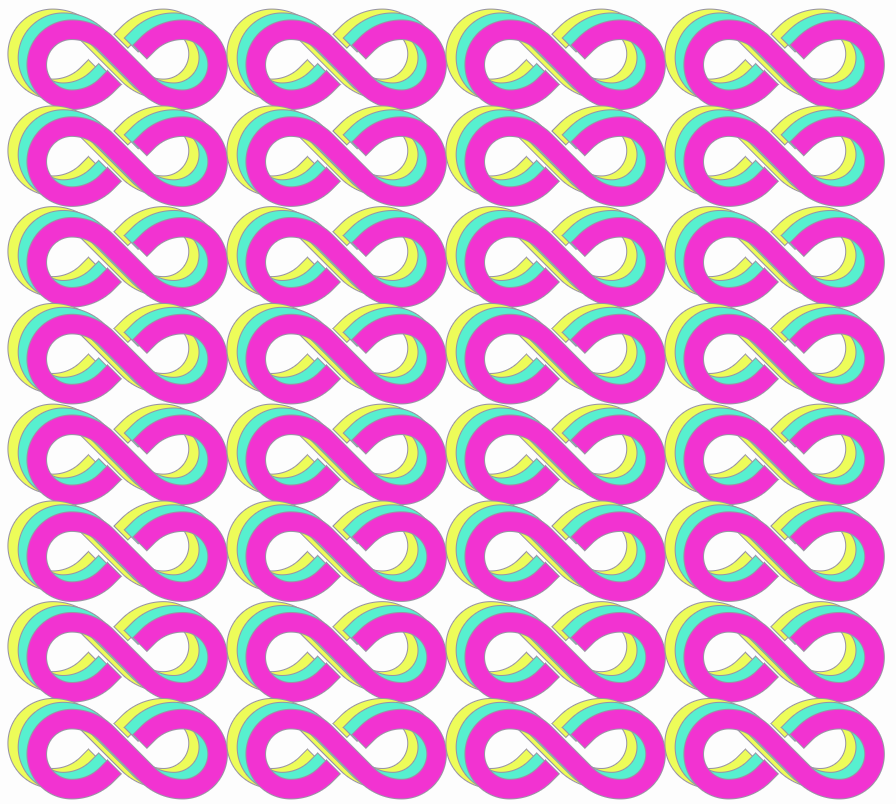
This pattern is drawn by a Shadertoy shader. Its source:

```glsl
// Rows of flat ribbon infinity loops, each stacked as yellow, teal and pink
// offset copies with thin grey outlines. The ribbon is a distance field of
// arcs and 45 degree straights; rows sit in pairs with slightly uneven gaps.

#define CANVAS_WIDTH 768.0            // design units across the canvas
#define GRID vec2(4.0, 8.0)           // repeats across and down
#define PITCH vec2(187.7, 84.65)      // spacing of the repeats
#define FIRST_CENTRE vec2(101.0, 51.0)
#define ROW_SHIFT 1.65                // lift of every second row
#define LOOP_CENTRE 47.5              // distance of each loop from the middle
#define LOOP_RADIUS 30.0
#define HALF_RIBBON 8.4
#define ARM_CUT 15.5                  // where the arms stop short of the crossing
#define HALF_LINE 0.45

const vec3 PAPER   = vec3(0.992);
const vec3 OUTLINE = vec3(0.60, 0.58, 0.64);
const vec3 YELLOW  = vec3(0.93, 0.99, 0.35);
const vec3 TEAL    = vec3(0.34, 0.94, 0.81);
const vec3 PINK    = vec3(0.95, 0.20, 0.82);

// Distance to the centreline of one quarter of the figure, q >= 0
float quarterCurve(vec2 q) {
    float bendRadius = (LOOP_CENTRE - LOOP_RADIUS) / (sqrt(2.0) - 1.0);
    vec2 v = q - vec2(LOOP_CENTRE, LOOP_RADIUS - bendRadius);
    if (v.x >= 0.0) return abs(length(q - vec2(LOOP_CENTRE, 0.0)) - LOOP_RADIUS);
    if (v.y > -v.x) return abs(length(v) - bendRadius);
    return abs(q.x - q.y) * sqrt(0.5);
}

// Signed distance to the ribbon, y pointing down
float infinityRibbon(vec2 p) {
    vec2 q = abs(p);
    float ribbon = quarterCurve(q) - HALF_RIBBON;

    // Cut the two arms that pass behind the diagonal
    if (p.x * p.y < 0.0) ribbon = max(ribbon, ARM_CUT - (q.x + q.y) * sqrt(0.5));

    // Unbroken diagonal strand
    float along = clamp((p.x + p.y) * 0.5, -15.0, 15.0);
    return min(ribbon, length(p - along) - HALF_RIBBON);
}

float coverage(float d, float pixel) {
    return clamp(0.5 - d / pixel, 0.0, 1.0);
}

void paintRibbon(inout vec3 colour, vec2 p, vec3 fill, float pixel) {
    float d = infinityRibbon(p);
    colour = mix(colour, OUTLINE, coverage(d - HALF_LINE, pixel));
    colour = mix(colour, fill, coverage(d + HALF_LINE, pixel));
}

void mainImage(out vec4 fragColor, in vec2 fragCoord) {
    float pixel = CANVAS_WIDTH / iResolution.x;
    vec2 p = vec2(fragCoord.x, iResolution.y - fragCoord.y) * pixel;
    vec2 base = floor((p - FIRST_CENTRE) / PITCH);
    vec3 colour = PAPER;

    // The four nearest repeats, lower rows over upper ones
    for (int row = 0; row < 2; row++) {
        for (int column = 0; column < 2; column++) {
            vec2 cell = base + vec2(column, row);
            if (any(lessThan(cell, vec2(0.0))) || any(greaterThanEqual(cell, GRID))) continue;
            vec2 local = p - FIRST_CENTRE - cell * PITCH;
            local.y += ROW_SHIFT * mod(cell.y, 2.0);
            paintRibbon(colour, local + vec2(8.3, 4.8), YELLOW, pixel);
            paintRibbon(colour, local + vec2(-0.5, 1.5), TEAL, pixel);
            paintRibbon(colour, local - vec2(8.0, 4.5), PINK, pixel);
        }
    }
    fragColor = vec4(colour, 1.0);
}
```
